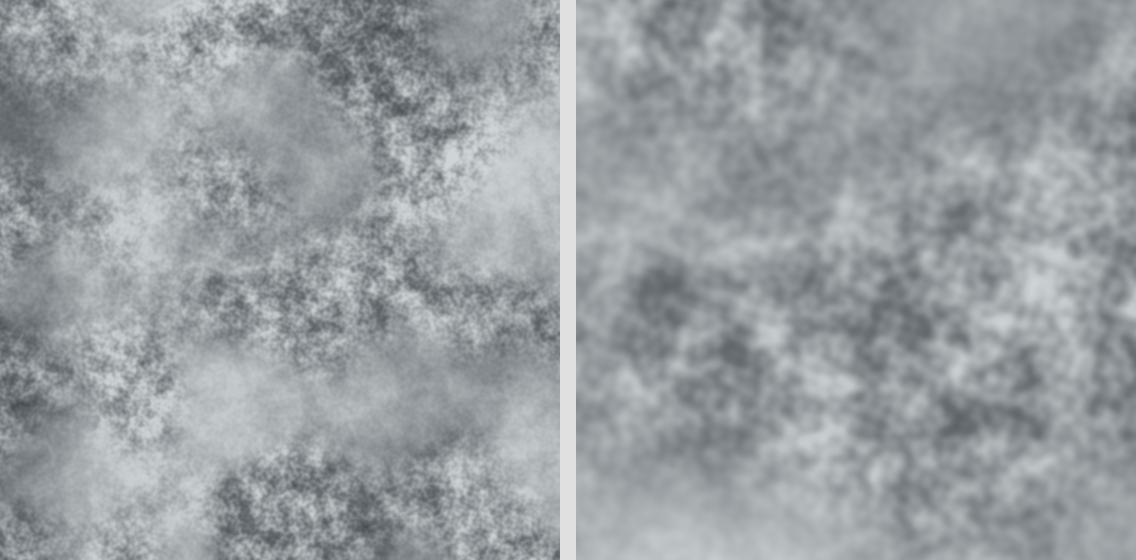
Left, the full canvas; right, a detail of the centre.
This texture is drawn by a three.js fragment shader. Its source:

```glsl
// Mottled blue-grey stone: soft cloudy patches, crumbly grain and dark clumps.
varying vec2 vUv;

const vec3 SLATE = vec3(0.38, 0.40, 0.42);
const vec3 PALE_ASH = vec3(0.78, 0.80, 0.81);
const float MEAN_TONE = 0.60;
const float CLOUD_SCALE = 2.6;
const float CLOUD_CONTRAST = 0.46;
const float BAND_CONTRAST = 0.09;
const float GRAIN_SCALE = 15.0;
const float GRAIN_CONTRAST = 0.46;
const float GRAIN_GAIN = 0.86;
const float CLUMP_SCALE = 11.0;
const float CLUMP_DEPTH = 0.34;
const float TAU = 6.2831853;

float hash(vec2 p) {
  return fract(sin(dot(p, vec2(127.1, 311.7))) * 43758.547);
}

vec2 hash2(vec2 p) {
  return vec2(hash(p), hash(p + 57.3));
}

float cornerSlope(vec2 cell, vec2 offset) {
  float angle = TAU * hash(cell);
  return dot(vec2(cos(angle), sin(angle)), offset);
}

// Gradient noise, roughly -1 to 1
float noise(vec2 p) {
  vec2 i = floor(p);
  vec2 f = fract(p);
  vec2 w = f * f * f * (f * (f * 6.0 - 15.0) + 10.0);
  vec2 e = vec2(1.0, 0.0);
  float low = mix(cornerSlope(i, f), cornerSlope(i + e.xy, f - e.xy), w.x);
  float high = mix(cornerSlope(i + e.yx, f - e.yx), cornerSlope(i + e.xx, f - e.xx), w.x);
  return 1.4 * mix(low, high, w.y);
}

// Four turned octaves; gain sets how rough the sum is
float layeredNoise(vec2 p, float gain) {
  const mat2 TURN = mat2(1.6, 1.2, -1.2, 1.6);
  float sum = 0.0;
  float weight = 1.0;
  for (int i = 0; i < 4; i++) {
    sum += weight * noise(p);
    p = TURN * p + 19.7;
    weight *= gain;
  }
  return sum;
}

// Layered sines that gently bend the broad shapes
vec2 sineWarp(vec2 p) {
  vec2 bend = vec2(0.0);
  float weight = 0.025;
  float freq = 7.0;
  for (int i = 0; i < 3; i++) {
    bend += weight * sin(freq * p.yx + vec2(1.3, 4.1) * freq);
    weight *= 0.4;
    freq *= 2.1;
  }
  return bend;
}

// Cellular blots of varied size and strength
float clumps(vec2 p) {
  vec2 cell = floor(p);
  float dark = 0.0;
  for (int y = -1; y <= 1; y++) {
    for (int x = -1; x <= 1; x++) {
      vec2 id = cell + vec2(float(x), float(y));
      float strength = smoothstep(0.4, 1.0, hash(id + 31.9));
      float radius = mix(0.45, 0.95, hash(id + 83.1));
      float dist = length(p - id - hash2(id));
      dark = max(dark, strength * smoothstep(radius, 0.0, dist));
    }
  }
  return dark;
}

void main() {
  vec2 p = vUv + sineWarp(vUv);

  // Broad pale and dark clouds over a wavy band
  float cloud = layeredNoise(p * CLOUD_SCALE + 3.7, 0.5);
  float band = cos(9.7 * (p.x - 0.28) + 0.8 * sin(5.0 * p.y));

  // Crumbly grain on the unbent plane, fading out in smooth patches
  float grain = layeredNoise(vUv * GRAIN_SCALE + 11.3, GRAIN_GAIN);
  float rough = smoothstep(-0.45, 0.45, noise(p * 4.5 + 8.2) - 0.4 * cloud);
  float grainAmount = GRAIN_CONTRAST * mix(0.25, 1.0, rough);

  // Dark clumps with crumbled edges
  vec2 ragged = vec2(noise(vUv * 45.0 + 5.1), noise(vUv * 45.0 + 41.6));
  float crumble = 0.7 + 0.7 * noise(vUv * 85.0 + 2.9);
  float clump = clumps((vUv + 0.008 * ragged) * CLUMP_SCALE) * crumble;

  float tone = MEAN_TONE - 0.07 + CLOUD_CONTRAST * cloud + BAND_CONTRAST * band;
  tone += grainAmount * grain - CLUMP_DEPTH * clump * mix(0.4, 1.0, rough);

  // Gentle shoulders keep the extremes flat
  tone -= 0.5 * max(tone - 0.95, 0.0) + 0.4 * min(tone - 0.1, 0.0);
  tone = clamp(tone, -0.25, 1.08);
  gl_FragColor = vec4(mix(SLATE, PALE_ASH, tone), 1.0);
}
```
